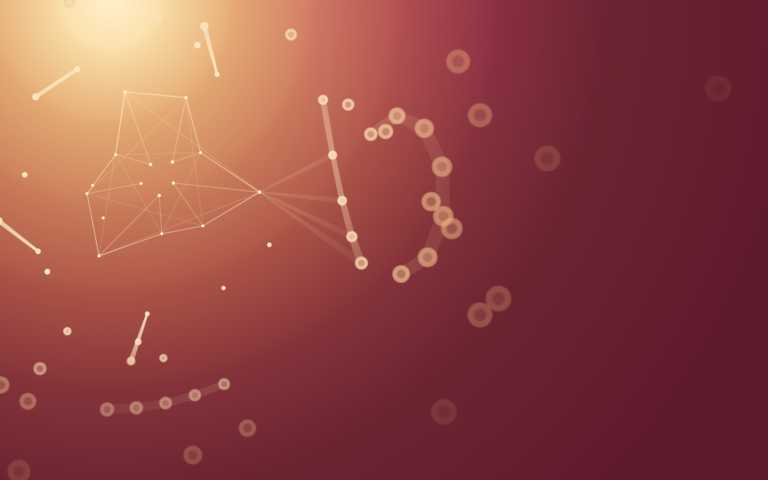
A WebGL 1 fragment shader for this background:

```glsl
precision highp float;
// A warm corner glow fading to burgundy, crossed by a network of nodes and links.
// Nodes follow rings, arcs and chains; their size, softness and opacity grow from
// a focal point, so fine lines turn into wide translucent bokeh strips.
uniform vec2 u_resolution;

// Lengths are in canvas heights, origin at the lower left.
const vec2 GLOW_CENTER = vec2(0.23, 1.0);
const vec2 FOCUS = vec2(0.333, 0.604);
const vec2 MESH_CENTER = vec2(0.333, 0.629);
const vec2 ARC_CENTER = vec2(0.833, 0.594);
const vec2 ARC_RADII = vec2(0.094, 0.165);
const float NODE_MIN = 0.003;
const float NODE_GROWTH = 0.024;
const float MESH_COUNT = 9.0;

const vec3 CREAM = vec3(1.0, 0.94, 0.80);
const vec3 SAND = vec3(0.98, 0.87, 0.66);
const vec3 AMBER = vec3(0.90, 0.68, 0.46);
const vec3 COPPER = vec3(0.80, 0.50, 0.36);
const vec3 BRICK = vec3(0.68, 0.34, 0.28);
const vec3 WINE = vec3(0.53, 0.205, 0.23);
const vec3 PLUM = vec3(0.43, 0.145, 0.195);
const vec3 BURGUNDY = vec3(0.37, 0.105, 0.175);
const vec3 ROSE = vec3(0.02, -0.02, 0.04);

float hash(float n) { return fract(sin(n * 127.1) * 43758.5453); }
vec2 polar(float degrees) { return vec2(cos(radians(degrees)), sin(radians(degrees))); }
float ramp(float a, float b, float x) { return clamp((x - a) / (b - a), 0.0, 1.0); }

vec3 background(vec2 p) {
  float d = distance(p, GLOW_CENTER);
  vec3 c = mix(CREAM, SAND, ramp(0.0, 0.12, d));
  c = mix(c, AMBER, ramp(0.10, 0.26, d));
  c = mix(c, COPPER, ramp(0.24, 0.43, d));
  c = mix(c, BRICK, ramp(0.41, 0.61, d));
  c = mix(c, WINE, ramp(0.59, 0.81, d));
  c = mix(c, PLUM, ramp(0.79, 1.02, d));
  c = mix(c, BURGUNDY, ramp(1.0, 1.45, d));
  float upperRight = smoothstep(0.35, 0.8, p.x) * smoothstep(0.5, 1.0, p.y);
  return c + ROSE * upperRight * (1.0 - smoothstep(0.7, 1.1, d));
}

// Depth of field: distance from the focal point sets size and opacity.
float nodeRadius(vec2 q) {
  return NODE_MIN + NODE_GROWTH * smoothstep(0.15, 0.8, distance(q, FOCUS));
}
float nodeAlpha(vec2 q) {
  float fade = 1.0 - 0.91 * smoothstep(0.3, 0.95, distance(q, FOCUS));
  return fade * mix(0.4, 1.0, smoothstep(0.05, 0.4, q.y));
}
vec3 inkColor(vec2 q) {
  return mix(CREAM, vec3(0.90, 0.65, 0.45), smoothstep(0.2, 0.75, distance(q, FOCUS)));
}
float fill(float d, float soft) { return 1.0 - smoothstep(-soft, soft, d); }

// Disc with a brighter rim once it is out of focus.
void drawNode(inout vec3 col, vec2 p, vec2 q) {
  float r = nodeRadius(q), d = distance(p, q);
  float soft = 0.8 / u_resolution.y + 0.05 * r;
  float rim = smoothstep(0.35, 0.65, d / r);
  float body = mix(1.0, mix(0.5, 1.0, rim), smoothstep(0.006, 0.013, r));
  col = mix(col, inkColor(q), fill(d - r, soft) * body * nodeAlpha(q));
}

// Tapered strip whose width follows the nodes at its ends.
void drawLink(inout vec3 col, vec2 p, vec2 a, vec2 b, float strength) {
  vec2 ab = b - a;
  float t = clamp(dot(p - a, ab) / dot(ab, ab), 0.0, 1.0);
  vec2 q = a + ab * t;
  float w = 0.0009 + 0.75 * (mix(nodeRadius(a), nodeRadius(b), t) - NODE_MIN);
  float alpha = mix(0.65, 0.25, smoothstep(0.001, 0.01, w)) * nodeAlpha(q);
  col = mix(col, inkColor(q), fill(distance(p, q) - w, 0.9 / u_resolution.y) * alpha * strength);
}

// Layouts, indexed by node number.
vec2 meshNode(float i) {
  float k = mod(i, MESH_COUNT);
  return MESH_CENTER + (0.155 + 0.055 * cos(k * 1.963)) * polar(-8.0 - 40.0 * k);
}
vec2 innerNode(float i) { return MESH_CENTER + (0.03 + 0.025 * hash(i)) * polar(-20.0 - 72.0 * i); }
vec2 spineNode(float i) { return vec2(0.673 + 0.02 * i, 0.792 - 0.125 * i + 0.01 * i * i); }
vec2 arcNode(float i) { return ARC_CENTER + ARC_RADII * polar(130.0 - 36.4 * i); }
vec2 chainNode(float i) { return vec2(0.223 + 0.061 * i, 0.147 + 0.0033 * i * i); }
vec2 scatterNode(float i) {
  return vec2(1.6 * pow(hash(i + 3.0), 1.4), fract(0.31 + i * 0.618));
}

void main() {
  vec2 p = gl_FragCoord.xy / u_resolution.y;
  vec3 col = background(p);

  // Fine mesh around the focal point
  for (int n = 0; n < 9; n++) {
    float i = float(n);
    vec2 a = meshNode(i), hub = innerNode(mod(floor(i * 0.6), 5.0));
    drawLink(col, p, a, meshNode(i + 1.0), 0.8);
    drawLink(col, p, a, hub, 0.5);
    drawLink(col, p, a, meshNode(i + 3.0), 0.22);
    drawNode(col, p, a);
    drawNode(col, p, hub);
  }
  // Faint threads from the mesh to the spine, then the spine and lower chain
  for (int n = 0; n < 5; n++) {
    float i = float(n);
    if (n > 0) {
      drawLink(col, p, meshNode(0.0), spineNode(i), 0.22);
      drawLink(col, p, spineNode(i - 1.0), spineNode(i), 1.0);
      drawLink(col, p, chainNode(i - 1.0), chainNode(i), 0.7);
    }
    drawNode(col, p, spineNode(i));
    drawNode(col, p, chainNode(i));
  }
  // Bokeh arc on the right
  for (int n = 0; n < 7; n++) {
    float i = float(n);
    if (n > 0) drawLink(col, p, arcNode(i - 1.0), arcNode(i), 0.8);
    drawNode(col, p, arcNode(i));
  }
  // Short struts circling the mesh
  for (int n = 0; n < 4; n++) {
    float i = float(n);
    vec2 mid = FOCUS + 0.31 * polar(262.0 - 64.0 * i);
    vec2 halfStrut = 0.052 * polar(71.0 + 71.3 * i);
    drawLink(col, p, mid - halfStrut, mid + halfStrut, 1.5);
    drawNode(col, p, mid - halfStrut);
    drawNode(col, p, mid + halfStrut);
  }
  // Loose nodes
  for (int n = 0; n < 30; n++) drawNode(col, p, scatterNode(float(n)));

  gl_FragColor = vec4(col, 1.0);
}
```
